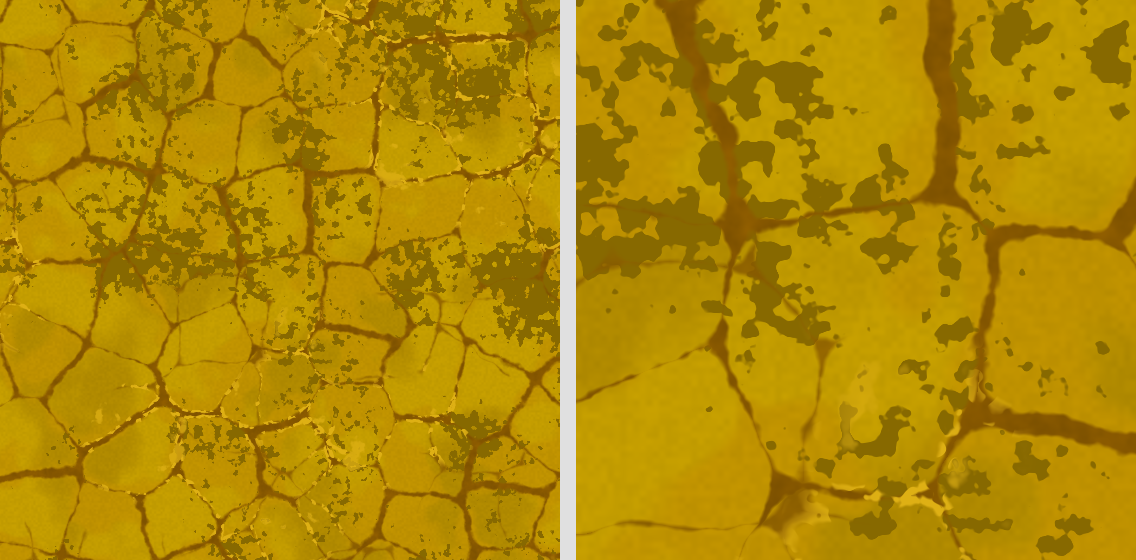
Left: the whole. Right: its middle third, enlarged.
Give the GLSL for this texture, as a Shadertoy shader.

```glsl
#define CELLS 7.4
#define JITTER 0.84
#define CRACK_WIDTH 0.052
#define CORNER_ROUNDING 0.11
#define BLOTCH_LEVEL 0.725
#define GLOW_LEVEL 0.53
#define LIGHT_OCHRE vec3(0.765, 0.615, 0.0)
#define WARM_OCHRE vec3(0.75, 0.57, 0.0)
#define MID_OCHRE vec3(0.69, 0.54, 0.0)
#define OLIVE vec3(0.53, 0.41, 0.0)
#define BROWN vec3(0.53, 0.345, 0.0)
#define YELLOW vec3(0.87, 0.69, 0.08)

// Integer hash giving two values in 0..1
vec2 hash2(ivec2 cell) {
    uvec2 v = uvec2(cell + 4096) * 1664525u + 1013904223u;
    v.x += v.y * 1664525u;
    v.y += v.x * 1664525u;
    v ^= v >> 16u;
    v.x += v.y * 1664525u;
    v.y += v.x * 1664525u;
    v ^= v >> 16u;
    return vec2(v & 65535u) / 65535.0;
}

float noise(vec2 p) {
    ivec2 i = ivec2(floor(p));
    vec2 f = fract(p);
    f = f * f * (3.0 - 2.0 * f);
    float low = mix(hash2(i).x, hash2(i + ivec2(1, 0)).x, f.x);
    float high = mix(hash2(i + ivec2(0, 1)).x, hash2(i + ivec2(1, 1)).x, f.x);
    return mix(low, high, f.y);
}

float fbm(vec2 p, int octaves) {
    float sum = 0.0, total = 0.0, amp = 1.0;
    for (int i = 0; i < octaves; i++) {
        sum += amp * noise(p);
        total += amp;
        amp *= 0.5;
        p = mat2(1.6, 1.2, -1.2, 1.6) * p + 17.3;
    }
    return sum / total;
}

float smoothMin(float a, float b, float k) {
    float h = max(k - abs(a - b), 0.0) / k;
    return min(a, b) - 0.25 * h * h * k;
}

vec2 cellPoint(ivec2 cell) {
    return vec2(cell) + 0.5 + JITTER * (hash2(cell) - 0.5);
}

// Distance to the rounded cell border (x) and a random value per cell (y);
// every border has its own width, up to the given one
vec2 cracks(vec2 p, float width) {
    ivec2 base = ivec2(floor(p)), home = base;
    float nearest = 8.0;
    for (int y = -1; y <= 1; y++)
    for (int x = -1; x <= 1; x++) {
        ivec2 cell = base + ivec2(x, y);
        float dist = length(cellPoint(cell) - p);
        if (dist < nearest) { nearest = dist; home = cell; }
    }
    vec2 a = cellPoint(home);
    float border = 1.0;
    for (int y = -2; y <= 2; y++)
    for (int x = -2; x <= 2; x++) {
        if (x == 0 && y == 0) continue;
        ivec2 cell = home + ivec2(x, y);
        vec2 b = cellPoint(cell);
        float h = hash2(home + cell + 700).x;
        float edge = dot(0.5 * (a + b) - p, normalize(b - a));
        border = smoothMin(border, edge - width * mix(0.06, 1.0, h * h), CORNER_ROUNDING);
    }
    return vec2(border, hash2(home + 300).y);
}

void mainImage(out vec4 fragColor, in vec2 fragCoord) {
    vec2 uv = fragCoord / min(iResolution.x, iResolution.y);
    float soft = 0.008 + CELLS / iResolution.y;

    // Ragged coordinates and shared grain
    vec2 wobble = vec2(fbm(uv * 22.0, 3), fbm(uv * 22.0 + 50.0, 3)) - 0.5;
    vec2 p = uv + 0.02 * wobble;
    float fine = fbm(uv * 85.0 + 9.0, 3) - 0.5;

    // Main cracks and fainter, broken hairlines
    vec2 cell = cracks(p * CELLS + 3.0, CRACK_WIDTH);
    float border = cell.x + 0.05 * fine;
    float crack = 1.0 - smoothstep(-soft, soft, border);
    float hair = cracks(p * CELLS * 0.85 + 41.0, 0.006).x + 0.03 * fine;
    float hairMask = smoothstep(0.5, 0.6, fbm(uv * 7.0 + 80.0, 2));
    float hairline = hairMask * (1.0 - smoothstep(-soft, soft, hair));

    // Softly mottled ground, warmer toward the cracks
    float rim = exp(-7.0 * max(border, 0.0));
    float tone = fbm(uv * 6.0 + 20.0, 4) + 0.16 * (cell.y - 0.5);
    vec3 color = mix(MID_OCHRE, LIGHT_OCHRE, smoothstep(0.34, 0.54, tone));
    float warmth = fbm(uv * 11.0 + 60.0, 3) + 0.2 * rim;
    color = mix(color, WARM_OCHRE, 0.9 * smoothstep(0.52, 0.66, warmth));
    color *= 1.0 + 0.05 * (noise(uv * 260.0) - 0.5);

    // Grainy olive blotches, denser toward the upper right
    float patches = fbm(uv * 9.5 + 33.0, 3) + 0.14 * (uv.x + uv.y - 1.0) + 0.08 * rim;
    float blotch = patches + 0.85 * fine;
    color = mix(color, OLIVE, smoothstep(-0.02, 0.02, blotch - BLOTCH_LEVEL));

    // Brown cracks
    vec3 crackColor = BROWN * (1.0 + 0.22 * fine);
    color = mix(color, crackColor, max(crack, 0.8 * hairline));

    // Yellow flecks along some cracks and inside some blotches
    float glow = fbm(uv * 4.0 + 13.0, 2) + 0.12 * (uv.x + uv.y - 1.0);
    float fleck = smoothstep(0.52, 0.6, fbm(uv * 100.0 + 71.0, 2));
    float seam = 1.0 - smoothstep(0.012, 0.03, abs(min(border, hair + 0.3 * (1.0 - hairMask))));
    float lit = smoothstep(GLOW_LEVEL, GLOW_LEVEL + 0.1, glow);
    float spot = smoothstep(0.7, 0.78, fbm(uv * 16.0 + 5.0, 3) + 0.3 * fine);
    color = mix(color, YELLOW, lit * max(seam * fleck, 0.75 * spot));

    fragColor = vec4(color, 1.0);
}
```
